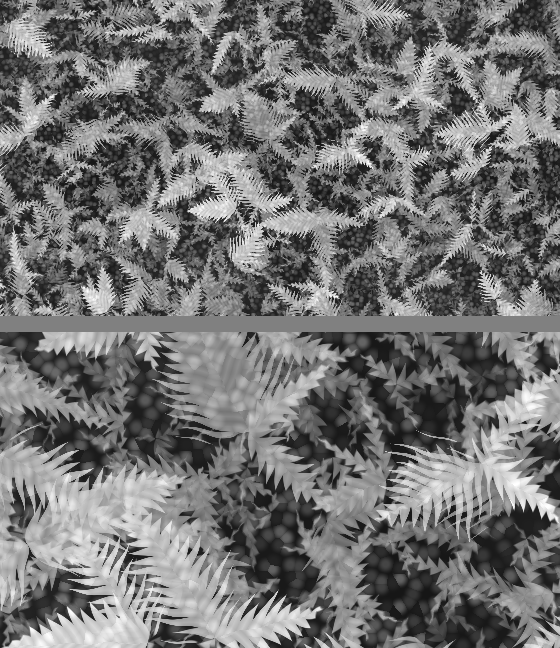
Top, the full canvas; bottom, a detail of the centre.
Reproduce this texture procedurally as a Shadertoy shader.

```glsl
// Frost: feathery ice crystals scattered over a dark, grainy ground.
// The ground is cellular noise; the crystals are layers of jittered roots,
// each growing serrated leaves, drawn from small and dim to large and bright.

const float GRAIN_COUNT   = 72.0;   // ground grains per canvas height
const float GROUND_DARK   = 0.115;
const float GROUND_RANGE  = 0.30;
const int   LAYERS        = 5;
const int   ARMS          = 3;      // leaves per root
const float SMALL_CELL    = 0.06;   // root spacing of the first layer
const float LARGE_CELL    = 0.20;   // root spacing of the last layer
const float DIM_TONE      = 0.41;
const float BRIGHT_TONE   = 0.74;
const float TONE_SPREAD   = 0.24;
const float ARM_CHANCE    = 0.85;
const float BARB_COUNT    = 75.0;   // barbs per canvas height
const float BARB_SLANT    = 0.8;
const float CENTRE_BLUR   = 0.0016;
const float CORNER_BLUR   = 0.0022;
const float TAU           = 6.2831853;

float hash(vec2 p) {
    vec3 q = fract(p.xyx * vec3(0.1031, 0.1030, 0.0973));
    q += dot(q, q.yzx + 33.33);
    return fract((q.x + q.y) * q.z);
}

vec2 hash2(vec2 p) {
    return vec2(hash(p), hash(p + 57.3));
}

// Cellular noise: soft round grains, each with its own brightness
float grains(vec2 p) {
    vec2 cell = floor(p);
    float nearest = 9.0, shade = 0.0;
    for (int y = -1; y <= 1; y++)
    for (int x = -1; x <= 1; x++) {
        vec2 id = cell + vec2(x, y);
        float d = length(id + hash2(id) - p);
        if (d < nearest) {
            nearest = d;
            shade = hash(id + 113.7);
        }
    }
    return shade * smoothstep(0.80, 0.15, nearest);
}

// Layered sines that bend the crystals and vary the haze
vec2 waves(vec2 p) {
    return sin(p.yx * 9.0 + vec2(0.4, 2.1))
         + 0.5 * sin(p.yx * 23.0 + p * 11.0 + vec2(3.7, 1.2));
}

// Leaf along +x: x = coverage, y = barb ridge brightness
vec2 leaf(vec2 q, float len, float width, float ragged, float blur, float seed) {
    float t = clamp(q.x / len, 0.0, 1.0);
    float side = q.y < 0.0 ? 0.0 : 1.0;
    float u = (q.x - abs(q.y) * BARB_SLANT) * BARB_COUNT + 0.4 * side;
    float ridge = 1.0 - abs(fract(u) * 2.0 - 1.0);
    float reach = 0.55 + 0.75 * hash(vec2(floor(u) + 40.0, seed * 91.0 + side * 17.0));
    float outline = width * 2.6 * sqrt(t) * (1.0 - t);
    float edge = outline * (1.0 - ragged + ragged * reach * ridge * 1.4) - abs(q.y);
    return vec2(smoothstep(0.0, 2.0 * blur, edge + 0.3 * blur * step(0.001, outline)), ridge);
}

// Paints one layer of crystals over the given tone
float crystals(float tone, vec2 p, float level, float blur, float grain) {
    float size = mix(SMALL_CELL, LARGE_CELL, level * level * 0.5 + level * 0.5);
    vec2 shift = vec2(31.0, 47.0) * (1.0 + floor(level * 8.0));
    vec2 cell = floor(p / size);
    for (int y = -1; y <= 1; y++)
    for (int x = -1; x <= 1; x++) {
        vec2 id = cell + vec2(x, y);
        vec2 key = id + shift;
        vec2 fromRoot = p - (id + hash2(key)) * size;
        if (length(fromRoot) > size) continue;
        float heading = TAU * hash(key + 9.1);
        float body = DIM_TONE + (BRIGHT_TONE - DIM_TONE) * level
                   + TONE_SPREAD * (hash(key + 5.7) - 0.5);
        for (int arm = 0; arm < ARMS; arm++) {
            vec2 armKey = key + float(arm + 1) * vec2(71.0, 139.0);
            heading += 0.5 + 1.9 * hash(armKey);
            if (hash(armKey + 3.3) > ARM_CHANCE) continue;
            float len = size * mix(0.35, 0.95, hash(armKey + 6.1));
            float plump = hash(armKey + 8.9);
            float width = len * mix(0.10, 0.36, plump * plump);
            float ragged = mix(0.35, 0.88, hash(armKey + 12.4));
            float c = cos(heading), s = sin(heading);
            vec2 q = vec2(c * fromRoot.x + s * fromRoot.y, c * fromRoot.y - s * fromRoot.x);
            q.y += (hash(armKey + 15.8) - 0.5) * 0.5 * q.x * q.x / len;
            vec2 ice = leaf(q, len, width, ragged, blur, plump);
            float sheen = body + 0.09 * (ice.y - 0.5) + 0.16 * (grain - 0.25)
                        + 0.10 * (q.x / len - 0.4);
            float opacity = mix(0.68, 1.0, hash(armKey + 19.2));
            tone = mix(tone, sheen, ice.x * opacity);
        }
    }
    return tone;
}

void mainImage(out vec4 fragColor, in vec2 fragCoord) {
    vec2 p = fragCoord / iResolution.y;
    vec2 centred = fragCoord / iResolution.xy - 0.5;
    float blur = max(CENTRE_BLUR + CORNER_BLUR * 2.0 * dot(centred, centred),
                     0.5 / iResolution.y);

    // Dark ground with a faint, uneven haze
    float grain = grains(p * GRAIN_COUNT);
    vec2 drift = waves(p);
    float tone = GROUND_DARK + GROUND_RANGE * grain + 0.012 * (drift.x + drift.y);

    // Crystals, back to front
    vec2 bent = p + 0.006 * drift + 0.0012 * sin(p.yx * 140.0);
    for (int i = 0; i < LAYERS; i++)
        tone = crystals(tone, bent, float(i) / float(LAYERS - 1), blur, grain);

    fragColor = vec4(vec3(clamp(tone, 0.0, 1.0)), 1.0);
}
```
